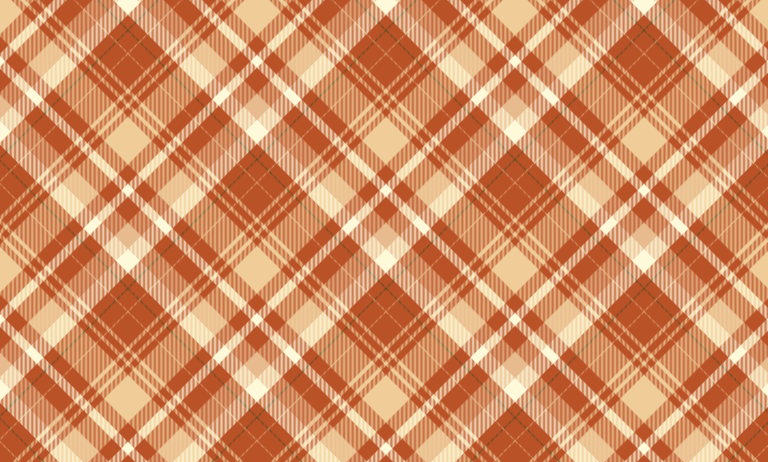
Give the GLSL for this pattern, as a Shadertoy shader.

```glsl
// Diagonal tartan in rust, cream and ivory. One sett of stripes runs along both
// diagonals; the two thread colours are blended half and half, and a fine
// vertical twill hatch tips the balance from one thread to the other.

#define REPEAT 0.336              // sett length, in canvas widths
#define CROSSING vec2(0.5026, 0.3385) // an ivory crossing, from the upper left
#define TWILL_COUNT 60.0          // twill ribs per repeat
#define TWILL_DEPTH 0.24
#define SOFTNESS 1.0              // edge half width, in pixel steps
#define RUST vec3(0.73, 0.32, 0.155)
#define CREAM vec3(0.94, 0.80, 0.60)
#define PEACH vec3(0.91, 0.735, 0.56)
#define IVORY vec3(0.995, 0.975, 0.85)
#define OLIVE vec3(0.34, 0.29, 0.12)

const float TAU = 6.2831853;

// Share of the filter footprint around t that lies between lo and hi
float stripe(float t, float lo, float hi, float soft) {
    return max(min(hi, t + soft) - max(lo, t - soft), 0.0) / (2.0 * soft);
}

// Colour of the thread at position t along the sett
vec3 threadColour(float t, float soft) {
    t = fract(t + 0.2) - 0.2;
    vec3 c = RUST;

    // Broad ivory stripe with its peach shoulder
    c = mix(c, PEACH, stripe(t, -0.145, -0.045, soft));
    c = mix(c, IVORY, stripe(t, -0.045, 0.050, soft));

    // Hairlines on the wide rust field
    c = mix(c, OLIVE, stripe(t, 0.106, 0.114, soft));
    c = mix(c, CREAM, 0.8 * stripe(t, 0.197, 0.203, soft));

    // Cream pinstripes, then the cream block
    c = mix(c, CREAM, stripe(t, 0.335, 0.355, soft));
    c = mix(c, CREAM, stripe(t, 0.390, 0.410, soft));
    c = mix(c, CREAM, stripe(t, 0.445, 0.630, soft));

    // Narrow ivory stripe
    c = mix(c, IVORY, stripe(t, 0.705, 0.755, soft));
    return c;
}

void mainImage(out vec4 fragColor, in vec2 fragCoord) {
    // Repeat units, y pointing down from the top edge
    vec2 canvas = vec2(fragCoord.x, iResolution.y - fragCoord.y) / iResolution.x;
    vec2 p = (canvas - CROSSING) / REPEAT;
    float pixel = 1.0 / (iResolution.x * REPEAT);
    float soft = SOFTNESS * pixel;

    vec3 warp = threadColour(p.y + p.x, soft);
    vec3 weft = threadColour(p.y - p.x, soft);

    // Twill ribs fade out where they are finer than the pixels
    float visible = 1.0 - smoothstep(0.35, 0.6, TWILL_COUNT * pixel);
    float rib = sin(TAU * TWILL_COUNT * p.x) * TWILL_DEPTH * visible;

    fragColor = vec4(mix(warp, weft, 0.5 + rib), 1.0);
}
```
